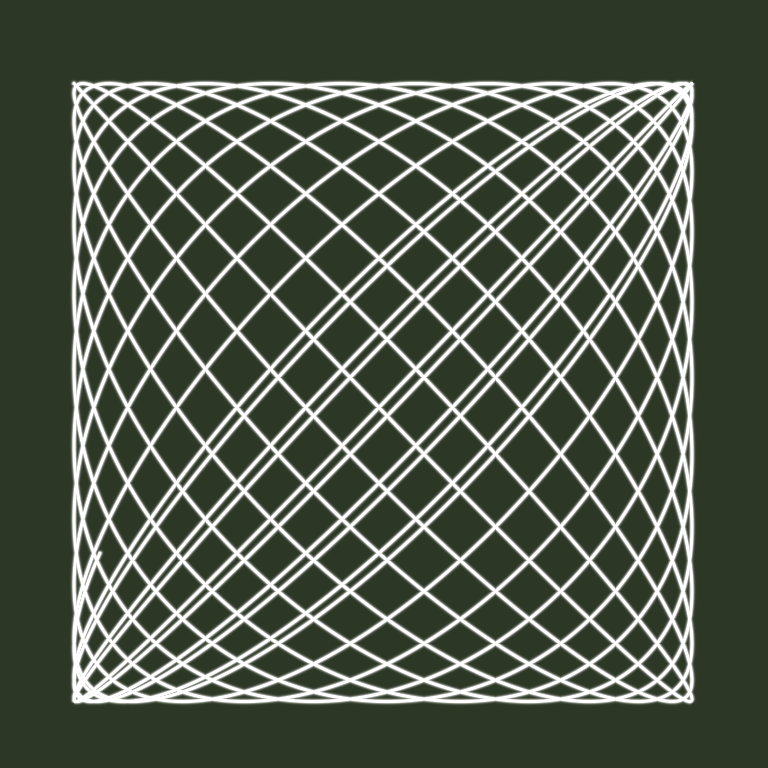
Write a WebGL 1 fragment shader that draws this background.

```glsl
precision highp float;

uniform vec2 u_resolution;

const float TAU = 6.2831853;
const vec3 DARK_GREEN = vec3(0.176, 0.216, 0.149);
const vec3 WHITE = vec3(1.0);

// Lissajous curve that starts in the upper left corner of the unit square
vec2 curvePoint(float phase, float ratio) {
  return vec2(-cos(phase), cos(ratio * phase));
}

vec2 curveTangent(float phase, float ratio) {
  return vec2(sin(phase), -ratio * sin(ratio * phase));
}

// Slide a starting phase to the nearby closest point, then measure
float distanceFrom(vec2 p, float phase, float ratio, float endPhase) {
  phase = clamp(phase, 0.0, endPhase);
  for (int i = 0; i < 3; i++) {
    vec2 tangent = curveTangent(phase, ratio);
    vec2 offset = p - curvePoint(phase, ratio);
    float slide = dot(offset, tangent) / (dot(tangent, tangent) + 0.0005);
    phase = clamp(phase + clamp(slide, -0.3, 0.3), 0.0, endPhase);
  }
  return length(p - curvePoint(phase, ratio));
}

// Each turn passes the same x twice: once rightward, once leftward
float curveDistance(vec2 p, float ratio, float endPhase) {
  float seed = acos(clamp(-p.x, -1.0, 1.0));
  float nearest = 10.0;
  for (int turn = 0; turn < 16; turn++) {
    float base = TAU * float(turn);
    nearest = min(nearest, distanceFrom(p, base + seed, ratio, endPhase));
    nearest = min(nearest, distanceFrom(p, base - seed, ratio, endPhase));
  }
  return nearest;
}

// Solid core with a soft halo
float softLine(float distance, float width) {
  float d = distance / width;
  return min(1.0, 1.33 * exp(-d * d));
}

void main() {
  vec2 uv = gl_FragCoord.xy / u_resolution;
  vec2 center = vec2(0.4987, 0.4889);
  float amplitude = 0.4023;
  float ratio = 1.03965;
  float endPhase = 94.66;

  vec2 p = (uv - center) / amplitude;
  float d = curveDistance(p, ratio, endPhase) * amplitude;
  gl_FragColor = vec4(mix(DARK_GREEN, WHITE, softLine(d, 0.00274)), 1.0);
}
```
